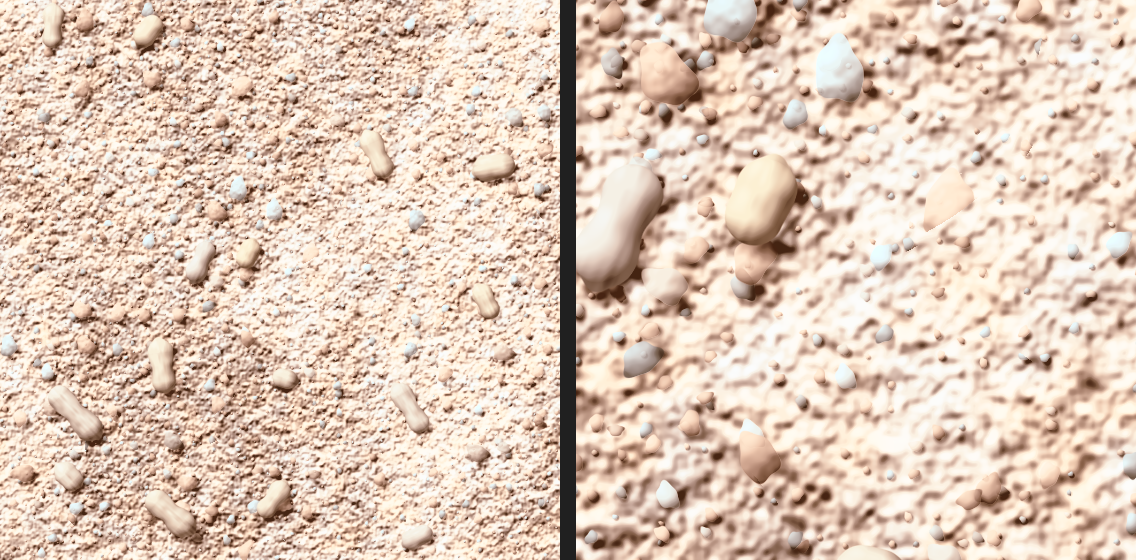
Left, the full canvas; right, a detail of the centre.
Reproduce this texture procedurally as a WebGL 2 fragment shader.

```glsl
#version 300 es
precision highp float;
// Sunlit sandy ground with gritty relief, scattered pebbles and peanut pods.
#define GRIT_CONTRAST 3.0
#define GRIT_SCALE 62.0
#define BRIGHTNESS 0.28
#define PATCH_STRENGTH 1.5
#define PEBBLE_SHARE 0.36
#define POD_CELLS 5.0
#define POD_SHARE 0.6
#define POD_RADIUS 0.021
#define LIGHT vec3(-0.45, 0.62, 0.64)

uniform vec2 u_resolution;
out vec4 fragColor;

vec3 hash3(vec2 p) {
  vec3 q = fract(vec3(p.xyx) * vec3(0.1031, 0.1030, 0.0973));
  q += dot(q, q.yxz + 33.33);
  return fract((q.xxy + q.yzz) * q.zyx);
}

float noise(vec2 p) {
  vec2 i = floor(p), f = fract(p);
  f = f * f * (3.0 - 2.0 * f);
  float low = mix(hash3(i).x, hash3(i + vec2(1, 0)).x, f.x);
  float high = mix(hash3(i + vec2(0, 1)).x, hash3(i + vec2(1, 1)).x, f.x);
  return mix(low, high, f.y);
}

mat2 rotation(float a) { return mat2(cos(a), sin(a), -sin(a), cos(a)); }

// Slope of a noise surface towards the light: positive where lit.
float relief(vec2 p) { return noise(p) - noise(p + LIGHT.xy * 0.8); }

// Maps a roughly normal tone to the earth palette, weighted by area.
vec3 earthRamp(float tone) {
  const vec3 colours[6] = vec3[6](
    vec3(0.27, 0.14, 0.07), vec3(0.49, 0.35, 0.26), vec3(0.65, 0.51, 0.44),
    vec3(0.79, 0.66, 0.59), vec3(0.92, 0.81, 0.73), vec3(0.99, 0.95, 0.88));
  const float stops[6] = float[6](0.005, 0.025, 0.075, 0.19, 0.42, 0.75);
  float rank = 1.0 / (1.0 + exp(-1.7 * tone));
  vec3 colour = colours[0];
  for (int i = 1; i < 6; i++)
    colour = mix(colour, colours[i], clamp((rank - stops[i - 1]) / (stops[i] - stops[i - 1]), 0.0, 1.0));
  return mix(colour, vec3(1.0, 0.99, 0.96), smoothstep(0.8, 1.0, rank));
}

float groundTone(vec2 p) {
  float grit = 0.7 * relief(p * GRIT_SCALE);
  grit += relief(rotation(0.6) * p * GRIT_SCALE * 2.1 + 7.0);
  grit += 0.9 * relief(p * GRIT_SCALE * 3.4 + 19.0);
  float patches = noise(p * 4.0 + 3.0) + 0.7 * noise(p * 11.0) + 0.5 * noise(p * 27.0) - 1.1;
  return BRIGHTNESS + GRIT_CONTRAST * grit + PATCH_STRENGTH * patches + 0.5 * (p.x - 0.5);
}

// One size class of angular stones with short shadows.
void addPebbles(vec2 p, float freq, float share, float pixel, inout float tone, inout vec3 tint) {
  vec2 u = p * freq;
  float grain = tone;
  for (int k = 0; k < 9; k++) {
    vec2 id = floor(u) + vec2(k % 3 - 1, k / 3 - 1);
    vec3 pick = hash3(id + freq), form = hash3(id + freq * 3.0 + 51.0);
    if (pick.z > share) continue;
    float radius = mix(0.13, 0.36, form.x * form.x);
    vec2 d = (u - id - 0.25 - 0.5 * pick.xy) / radius;
    vec2 e = rotation(form.y * 6.28) * d / vec2(1.0, 0.72);
    float angle = atan(e.y, e.x + 1e-5), soft = pixel * freq / radius;
    float edge = length(e) * (1.0 + 0.1 * sin(3.0 * angle + form.z * 6.28) + 0.06 * sin(5.0 * angle));
    float body = 1.0 - smoothstep(1.0 - soft, 1.0 + soft, edge);
    float shadow = 1.0 - smoothstep(0.5, 1.25, length(d - vec2(0.4, -0.5)));
    tone -= 1.7 * shadow * (1.0 - body);
    float lit = dot(normalize(vec3(d, sqrt(max(0.1, 1.0 - dot(d, d))))), LIGHT);
    tone = mix(tone, -1.3 + 2.2 * lit + 1.3 * (form.z - 0.5) + 0.25 * grain, body);
    vec3 stone = mix(vec3(1.02, 0.97, 0.94), vec3(0.92, 1.02, 1.11), smoothstep(0.4, 0.8, form.y));
    tint = mix(tint, stone, body);
  }
}

// Waisted capsule with a beak; also gives the outward offset from its axis.
float podDistance(vec2 q, float reach, float radius, out vec2 outward) {
  float waist = 0.2 * smoothstep(0.3, 1.0, reach / radius) * exp(-pow(abs(q.x) / (0.6 * radius), 2.0));
  float girth = radius * (1.0 - waist + 0.08 * clamp(q.x / (reach + radius), -1.0, 1.0));
  outward = (q - vec2(clamp(q.x, -reach, reach), 0.0)) / girth;
  float shell = (length(outward) - 1.0) * girth;
  float beak = length(q - vec2(reach + radius, 0.1 * radius)) - 0.2 * radius;
  float h = max(0.5 * radius - abs(shell - beak), 0.0);
  return min(shell, beak) - h * h / (2.0 * radius);
}

void addPods(vec2 p, float pixel, inout float tone, inout vec3 tint) {
  for (int k = 0; k < 9; k++) {
    vec2 id = floor(p * POD_CELLS) + vec2(k % 3 - 1, k / 3 - 1);
    vec3 pick = hash3(id + 83.0), form = hash3(id + 140.0);
    if (pick.z > POD_SHARE + 0.25 * (0.5 - id.x / POD_CELLS)) continue;
    mat2 turn = rotation(form.x * 6.28);
    float radius = POD_RADIUS * mix(0.8, 1.15, form.y), reach = radius * mix(0.15, 1.7, form.z);
    vec2 d = p - (id + 0.2 + 0.6 * pick.xy) / POD_CELLS, q = turn * d, outward;
    float shadow = podDistance(turn * (d - vec2(0.3, -0.4) * radius), reach, radius, outward);
    tone -= 2.2 * (1.0 - smoothstep(-0.4 * radius, 0.3 * radius, shadow));
    float body = 1.0 - smoothstep(-pixel, pixel, podDistance(q, reach, radius, outward));
    vec3 normal = normalize(vec3(outward * turn, sqrt(max(0.04, 1.0 - dot(outward, outward)))));
    float veins = noise(q * vec2(60.0, 260.0) + id * 9.0) - 0.5;
    float stains = noise(q * 95.0 + id * 5.0) - 0.5;
    tone = mix(tone, -1.65 + 3.0 * max(dot(normal, LIGHT), -0.15) + 0.6 * veins + 0.7 * stains, body);
    tint = mix(tint, mix(vec3(1.0, 0.99, 0.94), vec3(0.97, 0.99, 1.02), pick.x), body);
  }
}

void main() {
  vec2 p = gl_FragCoord.xy / u_resolution.y;
  float pixel = 1.0 / u_resolution.y, tone = groundTone(p);
  vec3 tint = mix(vec3(1.03, 0.99, 0.95), vec3(0.98, 1.0, 1.04), noise(p * 38.0 + 5.0));
  float share = PEBBLE_SHARE * (0.3 + 1.4 * noise(p * 6.0 + 31.0));
  for (float freq = 74.0; freq > 16.0; freq *= 0.48) addPebbles(p, freq, share, pixel, tone, tint);
  addPods(p, pixel, tone, tint);
  fragColor = vec4(min(earthRamp(tone) * tint, 1.0), 1.0);
}
```
